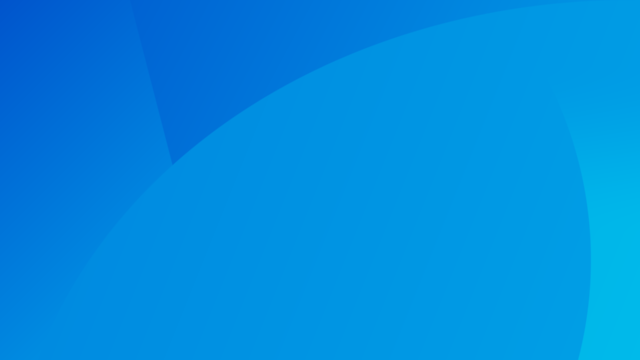
This background is drawn by a Shadertoy shader. Its source:

```glsl
// Overlapping blue arcs with soft gradients, brightening to cyan at the right

// Antialiased coverage of a shape from its signed distance (negative inside)
float cover(float dist) {
    float pixel = 1.0 / iResolution.y;
    return 1.0 - smoothstep(-pixel, pixel, dist);
}

// First-order signed distance to an ellipse
float ellipseDist(vec2 p, vec2 radii) {
    float scaled = length(p / radii);
    return scaled * (scaled - 1.0) / length(p / (radii * radii));
}

// Blue-to-cyan ramp, indexed by its green level
vec3 ocean(float green) {
    float t = green - 0.33;
    return vec3(0.0, green, 0.80 + 0.46 * t - 0.42 * t * t);
}

void mainImage(out vec4 fragColor, in vec2 fragCoord) {
    vec2 p = fragCoord / iResolution.y;
    float depth = 1.0 - p.y;

    // Dark backdrop, with a lighter panel left of a slanted edge
    float backdrop = 0.33 + 0.15 * p.x + 0.08 * depth;
    float panel = 0.33 + 0.20 * p.x + 0.20 * depth;
    float slant = dot(p - vec2(0.361, 1.0), normalize(vec2(1.0, 0.258)));
    float level = mix(backdrop, panel, cover(slant));

    // Large ellipse rising from the lower left to the top right
    float dome = 0.52 + 0.05 * p.x + 0.02 * depth;

    // Cyan glow outside the inner arc, fading out upwards
    float outsideArc = 1.0 - cover(length(p - vec2(0.542, 0.278)) - 1.0995);
    dome += 0.10 * outsideArc * smoothstep(0.18, 0.65, depth);

    level = mix(level, dome, cover(ellipseDist(p - vec2(1.748, -0.40), vec2(1.714, 1.40))));
    fragColor = vec4(ocean(level), 1.0);
}
```
